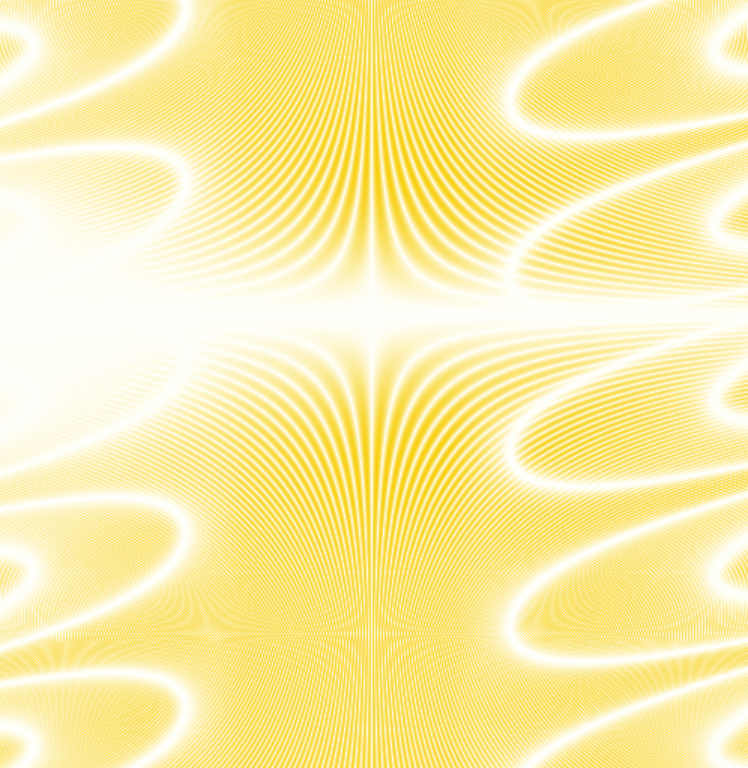
A WebGL 1 fragment shader for this background:

```glsl
precision highp float;
uniform vec2 u_resolution;

const float PI = 3.14159265;
const vec2 SADDLE = vec2(0.497, 0.59);
const vec2 LATTICE = vec2(498.0, 512.0);
const vec3 WHITE = vec3(1.0, 1.0, 0.98);
const vec3 GOLD = vec3(0.97, 0.81, 0.05);

// Hyperbolic fringes around a saddle, tighter away from its horizontal axis
float fringes(vec2 offset, float density) {
  float tightening = 1.0 + min(5.8 * offset.y * offset.y, 1.05);
  return abs(sin(PI * density * offset.x * offset.y * tightening));
}

// Fringes sampled on a fixed lattice and blended, which gives the moire
float latticeFringes(vec2 uv, float density) {
  vec2 p = uv * LATTICE - 0.5;
  vec2 cell = floor(p);
  vec2 blend = p - cell;
  vec2 low = (cell + 0.5) / LATTICE - SADDLE;
  vec2 high = (cell + 1.5) / LATTICE - SADDLE;
  float bottom = mix(fringes(low, density), fringes(vec2(high.x, low.y), density), blend.x);
  float top = mix(fringes(vec2(low.x, high.y), density), fringes(high, density), blend.x);
  return mix(bottom, top, blend.y);
}

// Glow along tilted loops that open toward both sides and repeat vertically
float loopGlow(vec2 uv, float centerX, float tipRadius, float width) {
  const float tilt = 0.2435;
  const float frequency = 2.0 * PI / 0.228;
  float angle = frequency * (0.823 - uv.y + tilt * (uv.x - SADDLE.x));
  float side = uv.x < centerX ? -1.0 : 1.0;
  float reach = max(abs(uv.x - centerX), 0.5 * tipRadius);
  float limit = pow(tipRadius / reach, 3.0);
  float wave = cos(0.5 * angle);
  float slope = 0.5 * sin(angle) * frequency;

  // Divide by the gradient to approximate distance from the contour
  vec2 gradient = vec2(side * 3.0 * limit / reach - tilt * slope, slope);
  float distanceToLoop = abs(wave * wave - limit) / max(length(gradient), 0.001);
  float q = distanceToLoop * reach / (width * tipRadius);
  return smoothstep(0.6 * tipRadius, 0.92 * tipRadius, reach) / (1.0 + q * q);
}

// Horizontal veil that widens toward the left
float veil(vec2 offset) {
  float halfHeight = 0.1 * exp(-2.0 * offset.x);
  return exp(-pow(abs(offset.y) / halfHeight, 1.5));
}

// Soft elliptical patch of light
float patchGlow(vec2 uv, vec2 center, vec2 radius) {
  vec2 q = (uv - center) / radius;
  float d = dot(q, q);
  return exp(-d * d);
}

// Deeper colour above and below the saddle
float richness(vec2 offset) {
  vec2 q = vec2(offset.x / 0.24, (abs(offset.y) - 0.16) / 0.12);
  return 0.88 + 0.2 * exp(-dot(q, q));
}

void main() {
  vec2 uv = gl_FragCoord.xy / u_resolution;
  vec2 offset = uv - SADDLE;

  float amount = latticeFringes(uv, 300.0) * richness(offset);
  amount *= 1.0 - veil(offset);
  amount *= 1.0 - 0.75 * patchGlow(uv, vec2(0.04, 0.575), vec2(0.22, 0.17));
  amount *= 1.0 - loopGlow(uv, 0.465, 0.2166, 0.016);
  amount *= 1.0 - loopGlow(uv, 0.5, 0.455, 0.02);

  gl_FragColor = vec4(mix(WHITE, GOLD, min(amount, 1.0)), 1.0);
}
```
